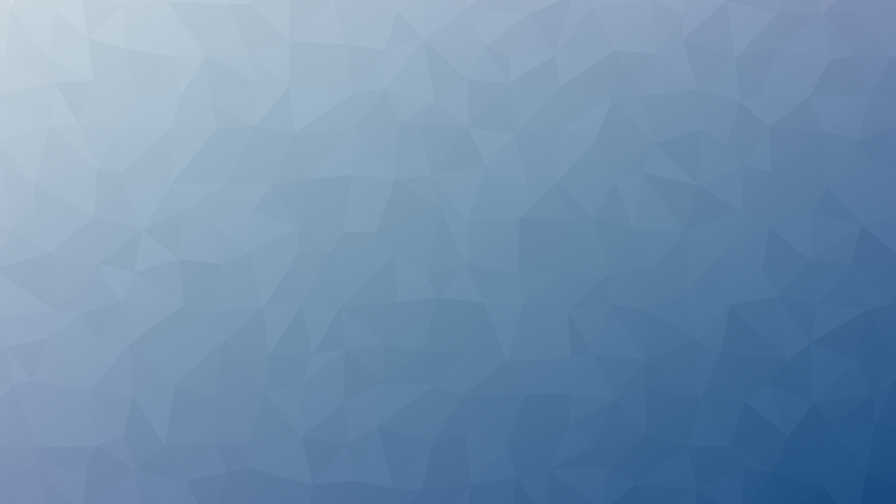
Give the GLSL for this background, as a Shadertoy shader.

```glsl
// Low-poly mesh of faint triangles over a diagonal gradient, pale grey to deep blue.

vec2 hash22(vec2 p) {
    vec3 q = fract(p.xyx * vec3(0.1031, 0.1030, 0.0973));
    q += dot(q, q.yzx + 33.33);
    return fract((q.xx + q.yz) * q.zy);
}

// Grid corner moved off its regular place
vec2 meshVertex(vec2 cell) {
    return cell + (hash22(cell + 57.0) - 0.5) * vec2(0.62, 0.56);
}

// Signed distance to a line, positive on the left of a -> b
float leftOf(vec2 p, vec2 a, vec2 b) {
    vec2 d = normalize(b - a);
    return d.x * (p.y - a.y) - d.y * (p.x - a.x);
}

// Pale top left, blue bottom right, violet tint in the other corners
vec3 gradient(vec2 uv) {
    float t = 0.5 * (uv.x + 1.0 - uv.y);
    float side = uv.x + uv.y - 1.0;
    vec3 pale = vec3(0.80, 0.85, 0.885);
    vec3 steel = vec3(0.435, 0.57, 0.68);
    vec3 navy = vec3(0.10, 0.29, 0.49);
    vec3 color = mix(pale, steel, min(2.0 * t, 1.0));
    color = mix(color, navy, clamp(2.0 * t - 1.0, 0.0, 1.0));
    return color + side * side * vec3(0.045, -0.02, 0.015);
}

// Adds one triangle as premultiplied colour and coverage
void addTriangle(inout vec4 sum, vec2 p, vec2 a, vec2 b, vec2 c,
                 float shade, float pixel, vec2 toUv) {
    float inside = min(leftOf(p, a, b), min(leftOf(p, b, c), leftOf(p, c, a)));
    float cover = clamp(0.5 + inside / pixel, 0.0, 1.0);
    vec2 center = (a + b + c) / 3.0;
    vec3 color = gradient(mix(p, center, 0.45) * toUv + vec2(0.0, 0.05));
    sum += vec4(color + (shade - 0.5) * 0.026, 1.0) * cover;
}

void mainImage(out vec4 fragColor, in vec2 fragCoord) {
    float cellSize = 0.0855;
    float pixel = 1.0 / (iResolution.y * cellSize);
    vec2 toUv = cellSize * vec2(iResolution.y / iResolution.x, 1.0);
    vec2 p = (fragCoord / iResolution.xy - vec2(0.0, 0.05)) / toUv;
    vec4 sum = vec4(0.0);

    // Split each nearby cell along one of its diagonals
    for (int y = -1; y <= 1; y++) {
        for (int x = -1; x <= 1; x++) {
            vec2 cell = floor(p) + vec2(x, y);
            vec2 a = meshVertex(cell);
            vec2 b = meshVertex(cell + vec2(1.0, 0.0));
            vec2 c = meshVertex(cell + vec2(1.0, 1.0));
            vec2 d = meshVertex(cell + vec2(0.0, 1.0));
            vec2 shade = hash22(cell + 211.0);
            if (distance(a, c) < distance(b, d)) {
                addTriangle(sum, p, a, b, c, shade.x, pixel, toUv);
                addTriangle(sum, p, a, c, d, shade.y, pixel, toUv);
            } else {
                addTriangle(sum, p, a, b, d, shade.x, pixel, toUv);
                addTriangle(sum, p, b, c, d, shade.y, pixel, toUv);
            }
        }
    }
    fragColor = vec4(sum.rgb / max(sum.a, 0.001), 1.0);
}
```
